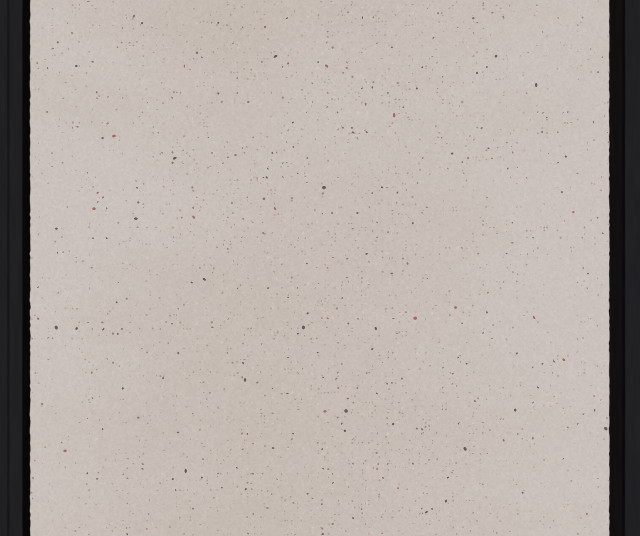
Reproduce this texture procedurally as a WebGL 1 fragment shader.

```glsl
precision highp float;

uniform vec2 u_resolution;

const float TAU = 6.28318;
const float SLAB_LEFT = 0.047;
const float SLAB_RIGHT = 0.952;

const vec3 STONE_COOL = vec3(0.797, 0.757, 0.737);
const vec3 STONE_WARM = vec3(0.768, 0.728, 0.695);
const vec3 CREAM = vec3(0.85, 0.80, 0.75);
const vec3 TAN = vec3(0.62, 0.52, 0.46);
const vec3 RUST = vec3(0.57, 0.34, 0.27);
const vec3 CHARCOAL = vec3(0.29, 0.26, 0.26);
const vec3 FRAME_FACE = vec3(0.128, 0.128, 0.140);
const vec3 FRAME_SHADE = vec3(0.068, 0.062, 0.062);
const vec3 FRAME_GAP = vec3(0.035, 0.032, 0.034);

float hash(vec2 cell, float seed) {
  vec3 q = fract(vec3(cell, seed) * 0.1031);
  q += dot(q, q.zyx + 31.32);
  return fract((q.x + q.y) * q.z);
}

// Value noise that wraps after a whole number of cells
float noise(vec2 uv, vec2 grid, float seed) {
  vec2 p = uv * grid;
  vec2 i = floor(p);
  vec2 f = fract(p);
  f = f * f * (3.0 - 2.0 * f);
  vec2 a = mod(i, grid);
  vec2 b = mod(i + 1.0, grid);
  return mix(mix(hash(a, seed), hash(vec2(b.x, a.y), seed), f.x),
             mix(hash(vec2(a.x, b.y), seed), hash(b, seed), f.x), f.y);
}

float clouds(vec2 uv, vec2 grid, float seed) {
  float sum = 0.0;
  float weight = 0.5;
  for (int octave = 0; octave < 4; octave++) {
    sum += weight * noise(uv, grid, seed);
    grid *= 2.0;
    seed += 5.7;
    weight *= 0.5;
  }
  return sum / 0.9375;
}

// Scattered oval grains: x is coverage, y is a random tint per grain
vec2 grains(vec2 uv, vec2 grid, float density, float size, float seed) {
  vec2 p = uv * grid;
  vec2 cell = mod(floor(p), grid);
  vec2 jitter = vec2(hash(cell, seed + 1.3), hash(cell, seed + 2.6));
  vec2 d = fract(p) - mix(vec2(0.32), vec2(0.68), jitter);
  float angle = TAU * hash(cell, seed + 3.9);
  d = mat2(cos(angle), -sin(angle), sin(angle), cos(angle)) * d;
  d.y *= 1.0 + 0.8 * hash(cell, seed + 5.2);
  float radius = size * mix(0.5, 1.0, hash(cell, seed + 6.5));
  float soft = 0.6 * grid.y / u_resolution.y;
  float cover = 1.0 - smoothstep(radius - soft, radius + soft, length(d));
  float present = step(hash(cell, seed), density);
  return vec2(cover * present, hash(cell, seed + 7.8));
}

float rise(float x, float edge) {
  float soft = 0.8 / u_resolution.x;
  return smoothstep(edge - soft, edge + soft, x);
}

float band(float x, float from, float to) {
  return rise(x, from) * (1.0 - rise(x, to));
}

vec3 slab(vec2 uv) {
  float middle = 0.5 - 0.5 * cos(TAU * uv.x);
  float stain = clouds(uv, vec2(3.0, 5.0), 11.0);
  float warmth = 0.35 * middle + 1.5 * (stain - 0.5) + 0.2;
  vec3 color = mix(STONE_COOL, STONE_WARM, clamp(warmth, 0.0, 1.0));

  // Fine sandy mottling
  color += 0.022 * (noise(uv, vec2(256.0, 214.0), 31.0) - 0.5);
  color += 0.026 * (noise(uv, vec2(512.0, 428.0), 37.0) - 0.5);

  // Pale, tan and dark aggregate, denser towards the middle
  float crowd = (0.5 + 0.6 * middle) * (0.5 + clouds(uv, vec2(6.0, 5.0), 43.0));
  vec2 pale = grains(uv, vec2(128.0, 107.0), 0.07 * crowd, 0.30, 51.0);
  color = mix(color, CREAM, pale.x * (0.25 + 0.45 * pale.y));
  vec2 fine = grains(uv, vec2(190.0, 159.0), 0.12 * crowd, 0.32, 63.0);
  color = mix(color, TAN, fine.x * (0.2 + 0.6 * fine.y));
  vec2 medium = grains(uv, vec2(128.0, 107.0), 0.045 * crowd, 0.25, 75.0);
  vec3 mineral = mix(RUST, CHARCOAL, step(0.55, medium.y));
  color = mix(color, mineral, medium.x * (0.4 + 0.4 * fract(medium.y * 7.0)));
  vec2 coarse = grains(uv, vec2(64.0, 53.0), 0.018 * crowd, 0.21, 87.0);
  mineral = mix(RUST, CHARCOAL, step(0.6, coarse.y));
  return mix(color, mineral, coarse.x * 0.78);
}

// Dark side rails whose outer faces meet across the wrap
vec3 frame(vec2 uv) {
  vec3 color = FRAME_FACE;
  color = mix(color, FRAME_SHADE, 0.6 * band(uv.x, 0.011, 0.015));
  color = mix(color, FRAME_GAP, band(uv.x, 0.035, 0.5));
  color = mix(color, FRAME_SHADE, band(uv.x, 0.5, 0.977));
  color = mix(color, FRAME_GAP, 0.7 * band(uv.x, 0.972, 0.976));
  return color + 0.014 * (noise(uv, vec2(256.0, 24.0), 95.0) - 0.5);
}

void main() {
  vec2 uv = gl_FragCoord.xy / u_resolution;
  float chip = 0.0016 * (noise(uv, vec2(8.0, 150.0), 103.0) - 0.5);
  float stone = band(uv.x + chip, SLAB_LEFT, SLAB_RIGHT);
  gl_FragColor = vec4(mix(frame(uv), slab(uv), stone), 1.0);
}
```
